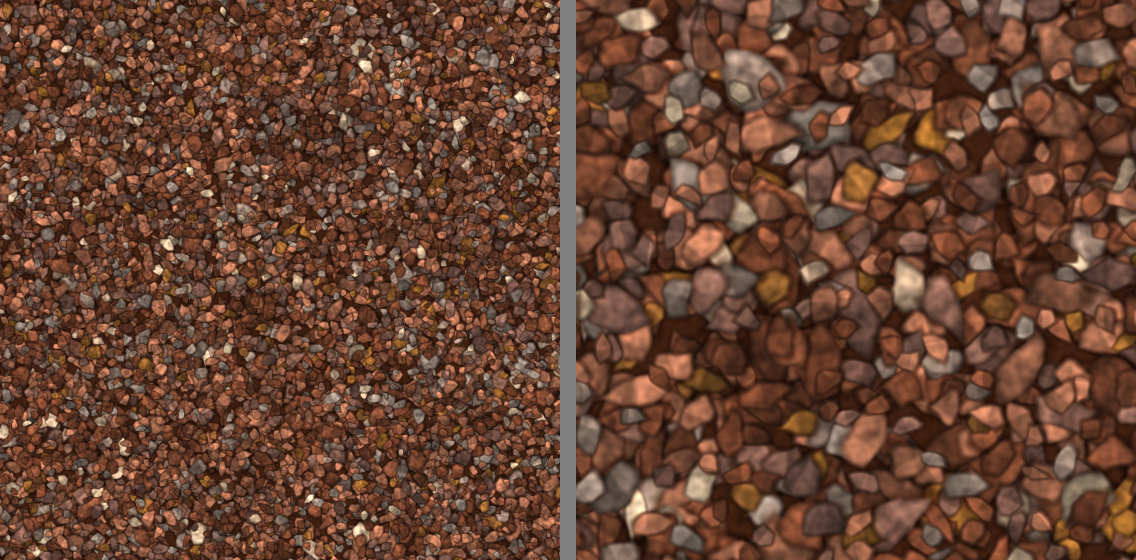
Left, the full canvas; right, a detail of the centre.
Write a WebGL 1 fragment shader that draws this texture.

```glsl
precision highp float;
uniform vec2 u_resolution;

const float TAU = 6.2831853;

vec3 hash3(vec2 p) {
  vec3 q = fract(p.xyx * vec3(0.1031, 0.1030, 0.0973));
  q += dot(q, q.yxz + 33.33);
  return fract((q.xxy + q.yzz) * q.zyx);
}

float gradientNoise(vec2 p) {
  vec2 i = floor(p), f = fract(p);
  vec2 u = f * f * f * (f * (f * 6.0 - 15.0) + 10.0);
  vec2 e = vec2(0.0, 1.0);
  float a = dot(hash3(i).xy - 0.5, f);
  float b = dot(hash3(i + e.yx).xy - 0.5, f - e.yx);
  float c = dot(hash3(i + e.xy).xy - 0.5, f - e.xy);
  float d = dot(hash3(i + e.yy).xy - 0.5, f - e.yy);
  return 2.0 * mix(mix(a, b, u.x), mix(c, d, u.x), u.y);
}

mat2 rotation(float a) {
  return mat2(cos(a), sin(a), -sin(a), cos(a));
}

// Irregular polygon with unit radius and softly worn corners
float chipDistance(vec2 p, vec2 seed) {
  float sum = 0.0;
  for (int k = 0; k < 6; k++) {
    vec3 h = hash3(seed + float(k) * 7.31);
    float a = (float(k) + 0.75 * h.x) * TAU / 6.0;
    float side = dot(p, vec2(cos(a), sin(a))) - mix(0.7, 1.1, h.y);
    sum += exp(12.0 * side);
  }
  return log(sum) / 12.0;
}

vec3 mineralColor(vec3 h) {
  vec3 rust = vec3(0.42, 0.235, 0.155);
  vec3 salmon = vec3(0.61, 0.39, 0.29);
  vec3 mauve = vec3(0.43, 0.31, 0.27);
  vec3 grey = vec3(0.50, 0.45, 0.41);
  vec3 ochre = vec3(0.52, 0.34, 0.14);
  vec3 cream = vec3(0.74, 0.65, 0.54);
  vec3 c = mix(rust, salmon, step(0.36, h.x));
  c = mix(c, mauve, step(0.63, h.x));
  c = mix(c, grey, step(0.80, h.x));
  c = mix(c, ochre, step(0.92, h.x));
  c = mix(c, cream, step(0.965, h.x));
  c = mix(c, mix(rust, salmon, h.z), 0.25 * h.z);
  return c * mix(0.74, 1.26, h.y);
}

void main() {
  vec2 uv = gl_FragCoord.xy / min(u_resolution.x, u_resolution.y);
  vec2 warp = vec2(gradientNoise(uv * 75.0), gradientNoise(uv * 75.0 + 41.7));
  vec2 pos = uv + 0.003 * warp;
  float mottle = gradientNoise(uv * 95.0 + 9.0) + 0.8 * gradientNoise(uv * 190.0);
  vec3 color = vec3(0.25, 0.125, 0.065);

  // Layers of chips, painted from the bottom up
  for (int layer = 0; layer < 6; layer++) {
    float level = float(layer);
    float cells = 26.0 + mod(level * 17.0, 31.0) * 0.9;
    vec2 grid = rotation(level * 0.9) * pos * cells + 100.0 + level * 37.0;
    vec2 base = floor(grid);
    float presence = layer < 2 ? 1.0 : 0.6;

    for (int j = -1; j <= 1; j++) {
      for (int i = -1; i <= 1; i++) {
        vec2 id = base + vec2(float(i), float(j));
        vec2 seed = id + level * 53.0;
        vec3 place = hash3(seed);
        vec3 form = hash3(seed + 211.3);
        vec2 p = grid - id - 0.5 - 0.6 * (place.xy - 0.5);
        if (place.z > presence || dot(p, p) > 1.4) continue;

        float radius = 0.3 + 0.28 * form.x * form.x;
        float stretch = mix(0.7, 1.0, form.y);
        vec2 q = rotation(form.z * TAU) * p / radius;
        q *= vec2(stretch, 1.0 / stretch);
        float d = chipDistance(q, seed + 71.9);

        // Warm contact shadow, offset below the chip
        float shadow = 1.0 - smoothstep(-0.1, 0.32, d + 0.08 * p.y / radius);
        color *= mix(vec3(1.0), vec3(0.62, 0.53, 0.47), shadow);

        // Rounded rim, overhead light and one broken facet
        float light = mix(0.7, 1.04, smoothstep(0.0, 0.28, -d));
        light *= 1.0 + 0.1 * clamp(dot(rotation(-level * 0.9) * p, vec2(-0.4, 0.9)) / radius, -1.0, 1.0);
        light *= mix(0.87, 1.09, smoothstep(-0.12, 0.12, q.x + 0.8 * (place.x - 0.5)));
        light *= 1.0 + 0.42 * mottle;
        vec3 chip = mineralColor(hash3(seed + 417.1)) * light;

        float soft = 0.0017 * cells / radius;
        color = mix(color, chip, 1.0 - smoothstep(-soft, soft, d));
      }
    }
  }

  // Broad tonal drift and fine grit
  color *= 1.0 + 0.16 * gradientNoise(uv * 6.0 + 3.0);
  color += 0.035 * gradientNoise(uv * 240.0 + 17.0);
  gl_FragColor = vec4(clamp(color, 0.0, 1.0), 1.0);
}
```
